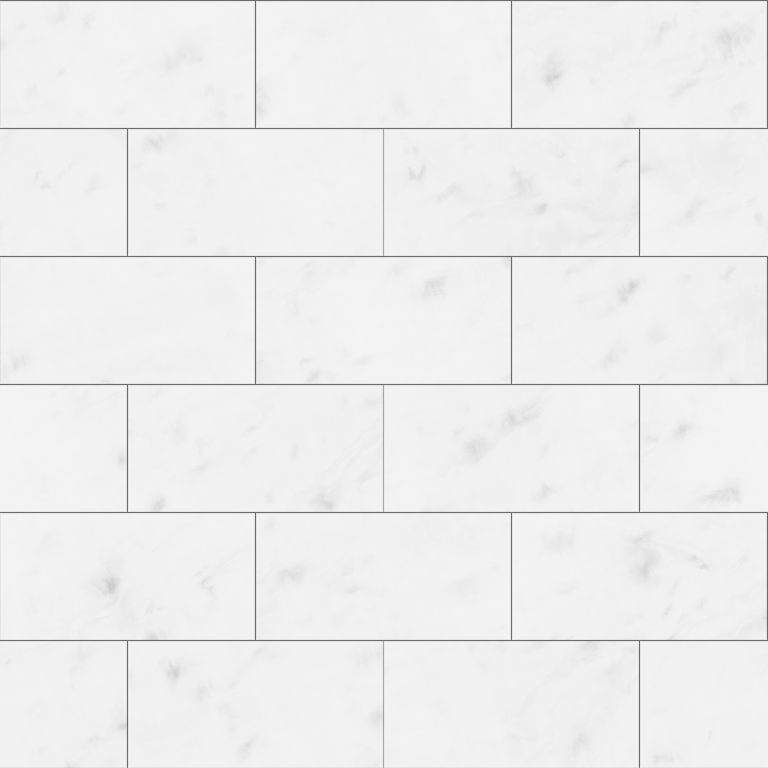
Reproduce this texture procedurally as a Shadertoy shader.

```glsl
const vec2 TILE_COUNT = vec2(3.0, 6.0);
const float JOINT_WIDTH = 0.0014;
const float JOINT_SHIFT = 0.00065;
const float JOINT_SOFTNESS = 1.15;
const vec3 JOINT_COLOR = vec3(0.39);
const vec3 MARBLE_COLOR = vec3(0.947, 0.947, 0.948);

vec2 hash2(vec2 p) {
    vec3 a = fract(p.xyx * vec3(0.1031, 0.1030, 0.0973));
    a += dot(a, a.yzx + 33.33);
    return fract((a.xx + a.yz) * a.zy);
}

mat2 rotation(float angle) {
    float c = cos(angle), s = sin(angle);
    return mat2(c, -s, s, c);
}

// Layered, warped sines, roughly -1 to 1
float clouds(vec2 p) {
    float sum = 0.0, amp = 0.5;
    mat2 turn = rotation(1.1);
    for (int i = 0; i < 6; i++) {
        p = turn * p * 1.75 + 2.3;
        p += 0.7 * sin(1.2 * p.yx + vec2(0.0, 1.7));
        sum += amp * sin(p.x) * cos(0.8 * p.y);
        amp *= 0.65;
    }
    return sum;
}

// Sparse soft spots, one candidate per cell
float smudges(vec2 p, float rarity) {
    vec2 base = floor(p);
    float sum = 0.0;
    for (int y = -1; y <= 1; y++) {
        for (int x = -1; x <= 1; x++) {
            vec2 cell = base + vec2(x, y);
            vec2 d = p - cell - 0.2 - 0.6 * hash2(cell);
            vec2 kind = hash2(cell + 57.0);
            float strength = smoothstep(rarity, 1.0, kind.x);
            sum += strength * exp(-dot(d, d) * mix(8.0, 24.0, kind.y));
        }
    }
    return sum;
}

// Darkening of the stone; p is measured in tile heights
float marbleShade(vec2 p, vec2 seed) {
    vec2 q = p + seed;
    vec2 warp = vec2(clouds(q * 2.6), clouds(q * 2.6 + 19.0));
    vec2 grain = rotation(0.65) * (q + 0.12 * warp);

    // Haze and thin veins
    float broad = clouds(q * 0.8 + 7.0);
    float fine = clouds(q * 7.0);
    float dust = clouds(q * 21.0);
    float patchy = smoothstep(-0.35, 0.6, broad);
    float ridge = clouds(grain * vec2(0.7, 1.5));
    float vein = exp(-70.0 * ridge * ridge) * patchy;

    // Spots with denser cores, gathered along the veins
    float large = smudges(grain * vec2(1.9, 3.4), 0.6);
    float small = smudges(grain * vec2(4.2, 7.4) + 31.0, 0.64);
    float spots = 0.042 * large + 0.06 * large * large * large
                + 0.036 * small * (0.4 + patchy + vein);
    float mottled = max(0.8 + 0.7 * fine, 0.15);
    return 0.008 * broad + 0.003 * fine + 0.003 * dust + 0.015 * vein + mottled * spots;
}

// Share of a thin line at distance d, seen through a box of the given size
float lineCoverage(float d, float width, float box) {
    vec2 ends = (d + vec2(0.5, -0.5) * width) / box + 0.5;
    ends = clamp(ends, 0.0, 1.0);
    return ends.x - ends.y;
}

void mainImage(out vec4 fragColor, in vec2 fragCoord) {
    vec2 uv = fragCoord / iResolution.xy;
    vec2 box = JOINT_SOFTNESS / iResolution.xy;

    // Running bond: alternate rows move by half a tile
    vec2 grid = (uv + JOINT_SHIFT) * TILE_COUNT;
    float row = floor(grid.y);
    float shifted = 1.0 - mod(row, 2.0);
    grid.x += 0.5 * shifted;
    vec2 tile = mod(vec2(floor(grid.x), row), TILE_COUNT);
    vec2 local = fract(grid);

    // Stone, with its own veining and tone on each tile
    vec2 seed = floor(hash2(tile + 3.0) * 60.0);
    float tone = 0.006 * (hash2(tile + 11.0).x - 0.5);
    float shade = marbleShade(local * vec2(2.0, 1.0), seed);
    vec3 color = MARBLE_COLOR + tone - shade;

    // Joints; the middle upright of shifted rows is fainter
    vec2 edge = min(local, 1.0 - local) / TILE_COUNT;
    float middle = shifted * (1.0 - step(0.1, abs(uv.x - 0.5)));
    float upright = lineCoverage(edge.x, JOINT_WIDTH, box.x) * (1.0 - 0.45 * middle);
    float level = lineCoverage(edge.y, JOINT_WIDTH, box.y);
    color = mix(color, JOINT_COLOR, max(upright, level));

    fragColor = vec4(clamp(color, 0.0, 1.0), 1.0);
}
```
